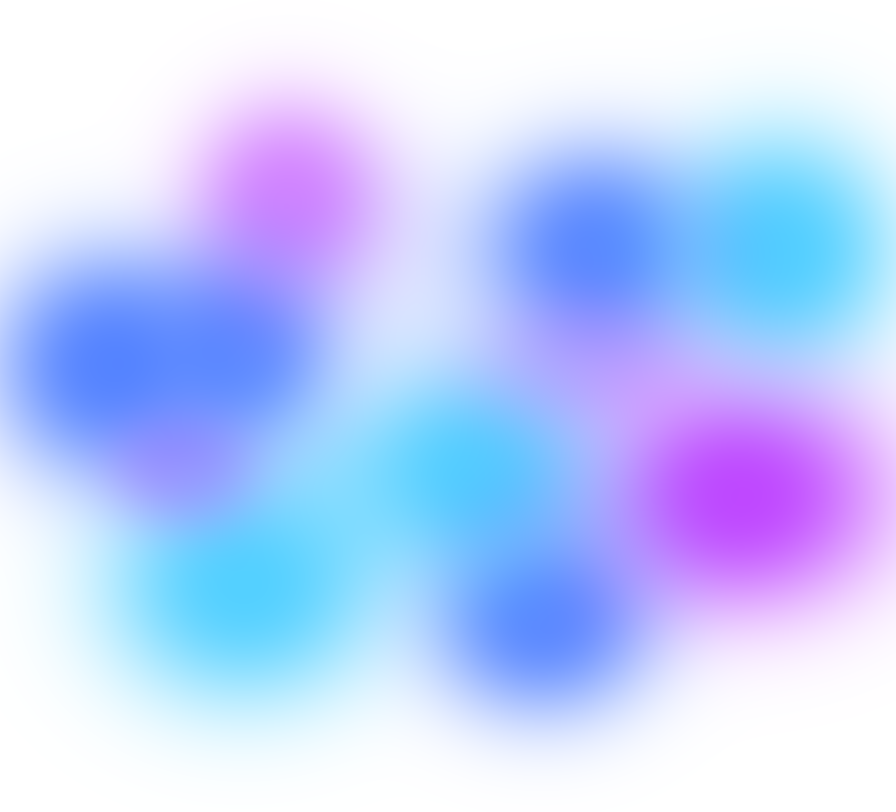
Write a Shadertoy shader that draws this background.

```glsl
#define PAPER    vec3(1.00, 1.00, 1.00)
#define BLUE     vec3(0.27, 0.47, 1.00)
#define CYAN     vec3(0.27, 0.80, 1.00)
#define VIOLET   vec3(0.74, 0.25, 1.00)
#define SOFTNESS 1.25   // 1.0 is a plain Gaussian, larger is flatter inside

// Soft ellipse: half strength at the given radius
float glow(vec2 p, vec2 centre, vec2 radius) {
    vec2 d = (p - centre) / radius;
    return exp2(-pow(dot(d, d), SOFTNESS));
}

// Gathers weighted pigment in rgb and the paper left uncovered in a
void addBlob(inout vec4 ink, inout float weight, vec2 p,
             vec2 centre, vec2 radius, vec3 colour, float strength) {
    float cover = strength * glow(p, centre, radius);
    ink.rgb += cover * colour;
    ink.a *= 1.0 - cover;
    weight += cover;
}

void mainImage(out vec4 fragColor, in vec2 fragCoord) {
    vec2 p = fragCoord / iResolution.xy;
    vec4 ink = vec4(0.0, 0.0, 0.0, 1.0);
    float weight = 1e-5;

    // Left group
    addBlob(ink, weight, p, vec2(0.322, 0.755), vec2(0.096, 0.108), VIOLET, 0.64);
    addBlob(ink, weight, p, vec2(0.118, 0.550), vec2(0.110, 0.125), BLUE, 0.90);
    addBlob(ink, weight, p, vec2(0.268, 0.565), vec2(0.100, 0.115), BLUE, 0.83);
    addBlob(ink, weight, p, vec2(0.205, 0.420), vec2(0.070, 0.060), VIOLET, 0.48);
    addBlob(ink, weight, p, vec2(0.272, 0.280), vec2(0.135, 0.128), CYAN, 0.92);

    // Centre group
    addBlob(ink, weight, p, vec2(0.385, 0.385), vec2(0.070, 0.090), CYAN, 0.25);
    addBlob(ink, weight, p, vec2(0.530, 0.420), vec2(0.128, 0.115), CYAN, 0.92);
    addBlob(ink, weight, p, vec2(0.605, 0.240), vec2(0.112, 0.108), BLUE, 0.88);
    addBlob(ink, weight, p, vec2(0.460, 0.660), vec2(0.085, 0.140), BLUE, 0.13);

    // Right group
    addBlob(ink, weight, p, vec2(0.825, 0.390), vec2(0.145, 0.125), VIOLET, 0.96);
    addBlob(ink, weight, p, vec2(0.655, 0.550), vec2(0.110, 0.070), VIOLET, 0.38);
    addBlob(ink, weight, p, vec2(0.665, 0.692), vec2(0.115, 0.115), BLUE, 0.88);
    addBlob(ink, weight, p, vec2(0.872, 0.692), vec2(0.112, 0.128), CYAN, 0.92);

    // Average pigment laid over the paper
    vec3 colour = mix(ink.rgb / weight, PAPER, ink.a);
    fragColor = vec4(colour, 1.0);
}
```
